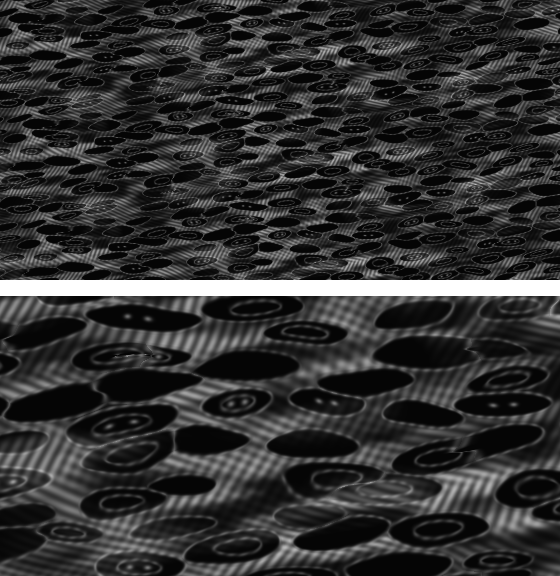
Top: the whole. Bottom: its middle third, enlarged.
A Shadertoy shader for this background:

```glsl
const float TAU = 6.2831853;
const float TILE = 0.381;               // vertical repeat, in canvas heights
const float TILT = 0.131;               // slope of the grain, radians
const vec2 GRID = vec2(3.0, 9.0);       // cells per tile
const vec2 RADII = vec2(0.152, 0.046);  // mean cell radii, in tiles
const float RIM_WIDTH = 0.006;
const float RIM_LIGHT = 0.30;
const float BLACK = 0.018;
const float HAZE_LOW = 0.04;
const float HAZE_HIGH = 0.48;
const vec2 HATCH_A = vec2(14.0, 28.0);  // stripes per tile
const vec2 HATCH_B = vec2(24.0, -18.0);

vec2 hash2(vec2 p) {
    vec3 h = fract(p.xyx * vec3(0.1031, 0.1030, 0.0973));
    h += dot(h, h.yzx + 33.33);
    return fract((h.xx + h.yz) * h.zy);
}

// Value noise whose rows repeat once per tile
float noise(vec2 q, vec2 freq) {
    q *= freq;
    vec2 i = floor(q), f = q - i;
    f = f * f * (3.0 - 2.0 * f);
    float y0 = mod(i.y, freq.y), y1 = mod(i.y + 1.0, freq.y);
    vec2 seed = freq + 17.0;
    float a = hash2(vec2(i.x, y0) + seed).x;
    float b = hash2(vec2(i.x + 1.0, y0) + seed).x;
    float c = hash2(vec2(i.x, y1) + seed).x;
    float d = hash2(vec2(i.x + 1.0, y1) + seed).x;
    return mix(mix(a, b, f.x), mix(c, d, f.x), f.y);
}

mat2 rotation(float a) {
    return mat2(cos(a), -sin(a), sin(a), cos(a));
}

float ellipseDistance(vec2 v, vec2 r) {
    v += 1e-4;
    float k = length(v / r);
    return k * (k - 1.0) / length(v / (r * r));
}

float line(float d, float width) {
    return exp(-d * d / (width * width));
}

// Depth inside the closest cell; also its local position, radii and seed
float cellDepth(vec2 q, out vec2 local, out vec2 radii, out vec2 seed) {
    float nearest = 1e3, second = 1e3;
    vec2 base = floor(q * GRID);
    for (int y = -1; y <= 1; y++)
    for (int x = -1; x <= 1; x++) {
        vec2 id = base + vec2(x, y);
        vec2 key = vec2(id.x, mod(id.y, GRID.y)) + 5.0;
        vec2 h = hash2(key), g = hash2(key + 71.0);
        vec2 center = (id + 0.5 + (h - 0.5) * vec2(0.8, 0.55)) / GRID;
        vec2 v = rotation((g.x - 0.5) * 0.3) * (q - center);
        vec2 r = RADII * mix(0.72, 1.2, g.y) * vec2(1.0, mix(0.85, 1.15, h.x));
        float d = ellipseDistance(v, r);
        if (d < nearest) {
            second = nearest;
            nearest = d;
            local = v; radii = r; seed = hash2(key + 139.0);
        } else second = min(second, d);
    }
    return min(-nearest, 0.5 * (second - nearest));
}

void mainImage(out vec4 fragColor, in vec2 fragCoord) {
    vec2 q = rotation(TILT) * vec2(1.0, 1.0) * 0.0;
    vec2 p = fragCoord / iResolution.y / TILE;
    q = vec2(dot(p, vec2(cos(TILT), sin(TILT))), dot(p, vec2(-sin(TILT), cos(TILT))));
    float pixel = 1.0 / (iResolution.y * TILE);
    float rimWidth = max(RIM_WIDTH, 0.6 * pixel);

    // Bent cell outlines
    vec2 bend = vec2(noise(q, vec2(5.0, 11.0)), noise(q, vec2(6.0, 8.0))) - 0.5;
    vec2 local, radii, seed;
    float depth = cellDepth(q + bend * vec2(0.07, 0.035), local, radii, seed);

    // Two crossing stripe fields, each curved by noise
    float swirl = noise(q, vec2(2.0, 4.0));
    float stripeA = 0.5 + 0.5 * sin(TAU * (dot(q, HATCH_A) + 2.5 * swirl));
    float stripeB = 0.5 + 0.5 * sin(TAU * (dot(q, HATCH_B) - 2.0 * swirl));
    float hatch = mix(stripeA, stripeB, smoothstep(0.3, 0.7, noise(q, vec2(3.0, 6.0))));

    // Streaked haze between the cells
    float wisp = 0.65 * noise(q, vec2(4.0, 15.0)) + 0.35 * noise(q, vec2(9.0, 34.0));
    float patches = noise(q, vec2(1.5, 3.0));
    float haze = mix(HAZE_LOW, HAZE_HIGH, smoothstep(0.2, 0.85, wisp));
    haze *= mix(0.5, 1.1, hatch) * mix(0.75, 1.35, patches);
    float inside = smoothstep(-0.012, 0.006, depth);
    float veil = 0.55 * smoothstep(0.55, 0.85, noise(q, vec2(2.0, 7.0)));
    float light = haze * mix(1.0, veil, inside);

    // Dotted rims, inner rings and paired grains
    float dots = mix(0.5, 1.0, stripeB);
    light += RIM_LIGHT * dots * line(depth, rimWidth) * mix(0.6, 1.1, seed.y);
    float ring = line(ellipseDistance(local, radii * 0.48), rimWidth);
    light += 0.24 * ring * dots * inside * step(0.62, seed.x);
    vec2 grain = vec2(abs(local.x) - radii.x * 0.2, local.y);
    light += 0.4 * line(length(grain * vec2(0.7, 1.0)), 1.3 * rimWidth) * inside * step(0.78, seed.y);

    fragColor = vec4(vec3(BLACK + min(light, 0.8)), 1.0);
}
```
